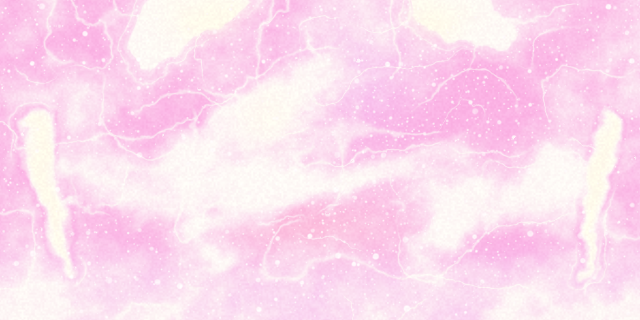
Give the GLSL for this background, as a Shadertoy shader.

```glsl
const vec3 CREAM = vec3(0.995, 0.980, 0.965);
const vec3 BUTTER = vec3(1.0, 0.985, 0.88);
const vec3 BLUSH = vec3(0.99, 0.905, 0.95);
const vec3 ORCHID = vec3(0.985, 0.70, 0.895);
const vec3 LILAC = vec3(0.96, 0.80, 0.97);
const vec3 ROSE = vec3(0.99, 0.75, 0.86);
const float WARP = 0.15;
const float FINE_WARP = 0.05;
const float BASE_DEPTH = 0.46;
const float MOTTLE = 0.70;
const float FINE_MOTTLE = 0.34;
const float VEIN_STRENGTH = 0.60;
const float GRAIN = 0.045;
const int SPECK_LAYERS = 4;

float hash(vec2 p) {
    vec3 q = fract(p.xyx * vec3(0.1031, 0.1030, 0.0973));
    q += dot(q, q.yzx + 33.33);
    return fract((q.x + q.y) * q.z);
}

float noise(vec2 p) {
    vec2 i = floor(p), f = fract(p);
    f = f * f * (3.0 - 2.0 * f);
    return mix(mix(hash(i), hash(i + vec2(1, 0)), f.x),
               mix(hash(i + vec2(0, 1)), hash(i + vec2(1, 1)), f.x), f.y);
}

float fbm(vec2 p) {
    float sum = 0.0, amp = 0.5;
    for (int i = 0; i < 5; i++) {
        sum += amp * noise(p);
        p = mat2(1.6, 1.2, -1.2, 1.6) * p + 7.3;
        amp *= 0.5;
    }
    return sum / 0.97;
}

vec2 sway(vec2 p) {
    return vec2(fbm(p + 2.0), fbm(p + 31.0)) - 0.5;
}

// Capsule whose radius runs from a.z to b.z
float stroke(vec2 p, vec3 a, vec3 b) {
    vec2 d = b.xy - a.xy;
    float h = clamp(dot(p - a.xy, d) / dot(d, d), 0.0, 1.0);
    return length(p - a.xy - h * d) - mix(a.z, b.z, h);
}

float smoothMin(float a, float b) {
    float h = max(0.06 - abs(a - b), 0.0) / 0.06;
    return min(a, b) - h * h * 0.015;
}

float blob(vec2 p, vec2 centre, vec2 size) {
    vec2 d = (p - centre) / size;
    return exp(-dot(d, d));
}

float line(float d, float width) {
    return exp(-d * d / (width * width));
}

// White drops, one candidate per grid cell
float specks(vec2 p, float density) {
    float result = 0.0, cells = 13.0, pixel = 1.0 / iResolution.y;
    for (int i = 0; i < SPECK_LAYERS; i++) {
        vec2 g = p * cells + float(i) * 17.0, id = floor(g);
        vec2 centre = 0.25 + 0.5 * vec2(hash(id + 3.1), hash(id + 8.7));
        float radius = mix(0.04, 0.13, hash(id + 5.9)) / cells;
        float d = length(fract(g) - centre) / cells - radius;
        float present = step(hash(id + 1.3), density);
        result = max(result, present * smoothstep(pixel, -pixel, d) * mix(0.5, 0.95, hash(id)));
        cells *= 1.55;
    }
    return result;
}

void mainImage(out vec4 fragColor, in vec2 fragCoord) {
    vec2 p = fragCoord / iResolution.y;
    p.x += 1.0 - 0.5 * iResolution.x / iResolution.y;
    vec2 q = p + WARP * sway(p * 4.0) + FINE_WARP * sway(p * 13.0);
    vec2 m = vec2(abs(q.x - 1.0), q.y);
    float patches = fbm(q * 7.0 + 11.0) - 0.5;
    float fine = fbm(p * 26.0 + 5.0) - 0.5;
    float wisps = fbm(mat2(0.9, -0.4, 0.4, 0.9) * q * vec2(4.0, 13.0)) - 0.5;

    // Mirrored pale shapes: top pools, side crescents, lower legs
    float pool = stroke(m, vec3(0.36, 1.02, 0.11), vec3(0.52, 0.88, 0.075));
    float crescent = min(stroke(m, vec3(0.885, 0.63, 0.025), vec3(0.85, 0.43, 0.042)),
                         stroke(m, vec3(0.85, 0.43, 0.042), vec3(0.785, 0.15, 0.006)));
    float leg = stroke(m, vec3(0.43, 0.37, 0.07), vec3(0.33, 0.19, 0.02));
    float shoulder = stroke(m, vec3(0.78, 0.44, 0.035), vec3(0.42, 0.41, 0.065));

    // Rising sweep on the left and the bridge across the centre
    float sweep = min(stroke(q, vec3(0.97, 0.79, 0.015), vec3(0.86, 0.65, 0.07)),
                      stroke(q, vec3(0.86, 0.65, 0.07), vec3(0.60, 0.53, 0.06)));
    sweep = min(sweep, stroke(q, vec3(0.60, 0.53, 0.06), vec3(0.35, 0.48, 0.04)));
    float bridge = min(stroke(q, vec3(0.60, 0.44, 0.08), vec3(0.93, 0.40, 0.045)),
                       stroke(q, vec3(0.93, 0.40, 0.045), vec3(1.12, 0.44, 0.015)));
    bridge = min(bridge, stroke(q, vec3(1.12, 0.44, 0.015), vec3(1.36, 0.44, 0.035)));

    // Ragged, partly soaked edges
    float body = smoothMin(smoothMin(leg, shoulder), smoothMin(sweep, bridge));
    float soaked = body + 0.12 * wisps + 0.08 * patches;
    float crisp = min(pool + 0.06 * patches, crescent);
    float pale = max(0.93 * smoothstep(0.085, -0.065, soaked), smoothstep(0.012, -0.012, crisp));
    pale = max(pale, 0.55 * smoothstep(0.08, -0.02, pool));

    // Depth of the pink wash
    float depth = BASE_DEPTH + MOTTLE * patches + 0.35 * wisps;
    depth += 0.34 * blob(m, vec2(0.50, 0.67), vec2(0.20, 0.11));
    depth += 0.38 * blob(m, vec2(0.58, 0.28), vec2(0.16, 0.08));
    depth += 0.20 * blob(m, vec2(0.80, 0.88), vec2(0.17, 0.12));
    depth += 0.20 * blob(m, vec2(0.98, 0.50), vec2(0.06, 0.18));
    depth += 0.32 * blob(q, vec2(1.30, 0.66), vec2(0.28, 0.18));
    depth += 0.32 * blob(q, vec2(1.00, 0.27), vec2(0.24, 0.09));
    depth += 0.18 * blob(q, vec2(1.65, 0.27), vec2(0.14, 0.10));
    depth -= 0.28 * blob(m, vec2(0.74, 0.68), vec2(0.10, 0.07));
    depth -= 0.24 * blob(m, vec2(1.00, 0.05), vec2(0.30, 0.20));
    depth -= 0.18 * smoothstep(0.22, 0.0, p.y);
    depth += 0.14 * line(crisp - 0.014, 0.008);
    depth = clamp(depth, 0.10, 1.0) * (1.0 - 0.95 * pale);
    depth += FINE_MOTTLE * fine * (0.35 + 0.65 * smoothstep(0.0, 0.4, depth));

    // Fine broken veins: noise contours, arches and rims around the pale shapes
    float broken = smoothstep(0.38, 0.62, noise(p * 7.0 + 60.0));
    float veins = broken * line(noise(q * 4.5 + 50.0) - 0.5, 0.014);
    veins += (1.0 - broken) * line(noise(q * 7.0 + 4.0) - 0.52, 0.020);
    veins += line(length(m - vec2(0.43, 0.52)) - 0.21, 0.005) * smoothstep(0.64, 0.70, q.y);
    veins += line(m.x - 0.17 - 0.03 * sin(9.0 * q.y), 0.006) * smoothstep(0.70, 0.78, q.y);
    veins += broken * line(body - 0.055 - 0.05 * patches, 0.004);
    veins += 0.8 * (1.0 - broken) * line(crisp - 0.032, 0.004);
    depth = max(depth, 0.0) * (1.0 - VEIN_STRENGTH * min(veins, 1.2));

    // Colour ramp with local tints
    vec3 deep = mix(ORCHID, ROSE, 0.85 * blob(p, vec2(0.97, 0.28), vec2(0.32, 0.13)));
    float lilac = blob(p, vec2(1.12, 0.80), vec2(0.18, 0.22)) + smoothstep(0.30, 0.05, p.y);
    deep = mix(deep, LILAC, 0.55 * min(lilac, 1.0));
    vec3 color = mix(CREAM, BLUSH, smoothstep(0.0, 0.32, depth));
    color = mix(color, deep, smoothstep(0.12, 0.95, depth));
    float butter = blob(m, vec2(0.33, 0.95), vec2(0.14, 0.10)) + smoothstep(0.01, -0.03, crescent);
    butter += 0.5 * blob(p, vec2(0.84, 0.64), vec2(0.10, 0.10));
    color = mix(color, BUTTER, 0.5 * pale * min(butter, 1.0));

    // Drops and paper grain
    float density = 0.10 + 0.30 * depth + 0.22 * blob(p, vec2(1.2, 0.48), vec2(0.36, 0.40));
    color = mix(color, vec3(1.0, 0.985, 0.99), specks(p, density));
    color += GRAIN * (noise(p * 170.0) - 0.5) * vec3(0.3, 1.0, 0.6);
    fragColor = vec4(clamp(color, 0.0, 1.0), 1.0);
}
```
